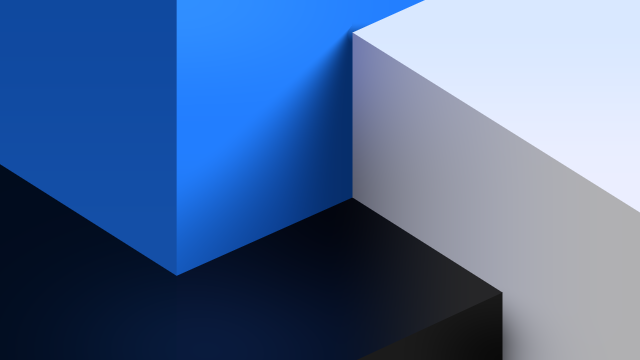
Give the GLSL for this background, as a Shadertoy shader.

```glsl
#define WALL_LEFT   vec2(0.0, 0.544)
#define WALL_FOOT   vec2(0.4907, 0.2338)
#define CORNER      vec2(0.9792, 0.4514)
#define LEDGE       vec2(1.3958, 0.1875)
#define LEDGE_LEFT  vec2(0.9907, 0.0)
#define BLOCK_TOP   vec2(0.9792, 0.9097)
#define BLOCK_RIGHT vec2(1.7778, 0.4097)
#define BLOCK_BACK  vec2(1.1806, 1.0)

// Signed distance to the line a-b, positive on its left side
float edge(vec2 p, vec2 a, vec2 b) {
    vec2 dir = normalize(b - a);
    return dir.x * (p.y - a.y) - dir.y * (p.x - a.x);
}

// Antialiased coverage of a signed distance
float cover(float d) {
    return clamp(d * iResolution.y + 0.5, 0.0, 1.0);
}

vec3 floorColor(vec2 p) {
    vec3 col = mix(vec3(0.005, 0.045, 0.115), vec3(0.012, 0.045, 0.12), cover(p.x - WALL_FOOT.x));
    vec2 glow = (p - vec2(0.58, 0.03)) / vec2(0.42, 0.24);
    col += vec3(0.025, 0.06, 0.12) * exp(-dot(glow, glow));
    // Darkening towards the inner corner, then grey light on the ledge
    vec2 corner = (p - CORNER) / vec2(0.30, 0.24);
    col = mix(col, vec3(0.006, 0.012, 0.04), 0.85 * exp(-dot(corner, corner)));
    return mix(col, vec3(0.15, 0.15, 0.157), smoothstep(0.90, 1.34, p.x));
}

vec3 ledgeColor(vec2 p) {
    return mix(vec3(0.105), vec3(0.04), smoothstep(1.1, LEDGE.x, p.x) * smoothstep(0.22, 0.0, p.y));
}

vec3 leftWallColor(vec2 p) {
    return mix(vec3(0.078, 0.31, 0.655), vec3(0.06, 0.285, 0.625), smoothstep(0.3, 1.0, p.y));
}

vec3 rightWallColor(vec2 p) {
    vec3 lit = mix(vec3(0.11, 0.43, 0.88), vec3(0.135, 0.495, 1.0), smoothstep(0.25, 0.6, p.y));
    lit = mix(lit, vec3(0.19, 0.56, 1.0), smoothstep(0.65, 1.0, p.y) * smoothstep(1.2, 0.5, p.x));
    vec3 shade = mix(vec3(0.035, 0.22, 0.52), vec3(0.025, 0.18, 0.42), smoothstep(0.75, 0.98, p.x));
    // The penumbra fans out below the top corner of the block
    float spread = (BLOCK_TOP.x - p.x) / max(BLOCK_TOP.y + 0.02 - p.y, 0.001);
    float light = max(smoothstep(0.1, 1.15, spread), smoothstep(-0.03, 0.03, p.y - BLOCK_TOP.y));
    return mix(shade, lit, light);
}

vec3 blockSideColor(vec2 p) {
    float across = p.x - BLOCK_TOP.x;
    vec3 nearCorner = mix(vec3(0.36, 0.37, 0.43), vec3(0.43, 0.47, 0.68), smoothstep(0.43, 0.88, p.y));
    vec3 col = mix(nearCorner, vec3(0.675, 0.685, 0.735), 1.0 - exp(-across * 5.0));
    col = mix(col, vec3(0.69, 0.69, 0.70), smoothstep(0.3, 0.75, across));
    // Soft shadow beside the ledge
    float beside = max(p.x - LEDGE.x, 0.0);
    return col * (1.0 - 0.48 * exp(-beside * 18.0) * smoothstep(0.21, 0.04, p.y + beside * 0.3));
}

vec3 blockTopColor(vec2 p) {
    return mix(vec3(0.92, 0.935, 1.0), vec3(0.85, 0.91, 1.0), smoothstep(0.5, 0.95, p.y));
}

void mainImage(out vec4 fragColor, in vec2 fragCoord) {
    vec2 p = fragCoord / iResolution.y;

    // Floor and the front of its ledge
    vec3 col = mix(ledgeColor(p), floorColor(p), cover(edge(p, LEDGE_LEFT, LEDGE)));

    // Two blue walls meeting at a vertical edge
    vec3 walls = mix(leftWallColor(p), rightWallColor(p), cover(p.x - WALL_FOOT.x));
    float wallMask = min(edge(p, WALL_LEFT, WALL_FOOT), edge(p, WALL_FOOT, CORNER));
    col = mix(col, walls, cover(wallMask));

    // Pale block on the right
    vec3 block = mix(blockSideColor(p), blockTopColor(p), cover(edge(p, BLOCK_TOP, BLOCK_RIGHT)));
    float blockMask = max(edge(p, CORNER, LEDGE), p.x - LEDGE.x);
    blockMask = min(blockMask, min(p.x - CORNER.x, -edge(p, BLOCK_TOP, BLOCK_BACK)));
    col = mix(col, block, cover(blockMask));

    fragColor = vec4(col, 1.0);
}
```
